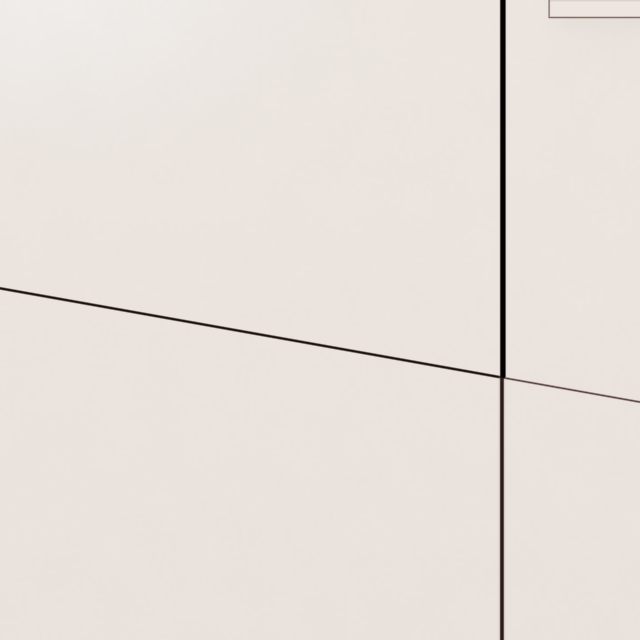
Reproduce this texture procedurally as a WebGL 1 fragment shader.

```glsl
precision highp float;
// Pale wall panels parted by dark seams, with the corner of a thin frame at upper right.
// Seams are soft-edged line distances; the wall is a warm gradient with a cool
// upper-left glow and a trace of gradient noise.

uniform vec2 u_resolution;

vec2 hashGradient(vec2 cell) {
  float angle = 6.2832 * fract(sin(dot(cell, vec2(127.1, 311.7))) * 43758.5);
  return vec2(cos(angle), sin(angle));
}

float gradientNoise(vec2 p) {
  vec2 i = floor(p);
  vec2 f = p - i;
  vec2 u = f * f * f * (f * (f * 6.0 - 15.0) + 10.0);
  float a = dot(hashGradient(i), f);
  float b = dot(hashGradient(i + vec2(1.0, 0.0)), f - vec2(1.0, 0.0));
  float c = dot(hashGradient(i + vec2(0.0, 1.0)), f - vec2(0.0, 1.0));
  float d = dot(hashGradient(i + 1.0), f - 1.0);
  return mix(mix(a, b, u.x), mix(c, d, u.x), u.y);
}

// Coverage of a line with the given half width and edge softness.
float lineMask(float dist, float halfWidth, float soft) {
  return 1.0 - smoothstep(halfWidth - soft, halfWidth + soft, abs(dist));
}

// Signed distance to a box, negative inside.
float boxDistance(vec2 p, vec2 halfSize) {
  vec2 q = abs(p) - halfSize;
  return length(max(q, 0.0)) + min(max(q.x, q.y), 0.0);
}

void main() {
  vec2 uv = gl_FragCoord.xy / u_resolution;
  float pixel = 1.0 / min(u_resolution.x, u_resolution.y);
  float soft = max(0.0016, 0.75 * pixel);

  // Wall: warm base, cool glow and faint mottling.
  vec3 color = mix(vec3(0.914, 0.884, 0.864), vec3(0.922, 0.895, 0.876), uv.y);
  float glow = exp(-dot((uv - vec2(0.06, 1.03)) * vec2(2.8, 5.0),
                        (uv - vec2(0.06, 1.03)) * vec2(2.8, 5.0)));
  color = mix(color, vec3(0.942, 0.935, 0.925), 0.8 * glow);
  color += 0.004 * gradientNoise(uv * 14.0) + 0.004 * gradientNoise(uv * 90.0);

  // Frame corner: shadow beneath, lighter fill, brown outline and inner edge.
  float frame = boxDistance(uv - vec2(1.058, 1.1727), vec2(0.2));
  color -= 0.025 * exp(-max(frame, 0.0) * 28.0) * smoothstep(0.84, 0.9, uv.x);
  float inside = 1.0 - smoothstep(-soft, soft, frame);
  color = mix(color, vec3(0.928, 0.898, 0.878), inside);
  color = mix(color, vec3(0.80, 0.75, 0.72), 0.6 * inside * lineMask(uv.y - 0.999, 0.001, soft));
  color = mix(color, vec3(0.40, 0.30, 0.27), 0.85 * lineMask(frame, 0.001, soft));

  // Slanted seam, thinner and browner right of the crossing.
  float slant = (uv.y - 0.5495 + 0.1777 * uv.x) * 0.9846;
  float right = smoothstep(0.783, 0.790, uv.x);
  vec3 slantColor = mix(vec3(0.11, 0.06, 0.06), vec3(0.34, 0.24, 0.22), right);
  color = mix(color, slantColor, lineMask(slant, mix(0.0019, 0.0013, right), soft));

  // Upright seam, broad and black above the crossing, narrow and brown below.
  float above = smoothstep(-0.002, 0.002, slant);
  float upright = uv.x - mix(0.7843, 0.7858, above);
  vec3 uprightColor = mix(vec3(0.17, 0.11, 0.10), vec3(0.015, 0.005, 0.01), above);
  color = mix(color, vec3(0.80, 0.74, 0.72), 0.35 * lineMask(upright, 0.005, 0.003));
  color = mix(color, uprightColor, lineMask(upright, mix(0.0029, 0.0042, above), soft));

  gl_FragColor = vec4(color, 1.0);
}
```
